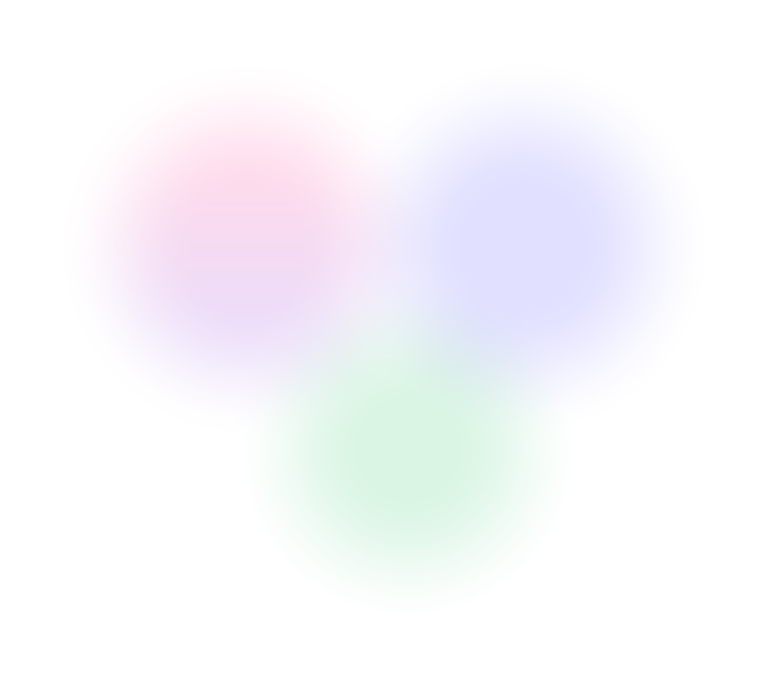
Write a Shadertoy shader that draws this background.

```glsl
#define PINK_CENTER vec2(-0.200, 0.136)
#define BLUE_CENTER vec2(0.203, 0.139)
#define GREEN_CENTER vec2(0.035, -0.157)
#define ROSE vec3(1.000, 0.855, 0.920)
#define LILAC vec3(0.920, 0.865, 0.980)
#define PERIWINKLE vec3(0.882, 0.878, 1.000)
#define MINT vec3(0.855, 0.962, 0.895)
#define LARGE_RADIUS 0.180
#define SMALL_RADIUS 0.163
#define BLUR 0.102

// Coverage of a soft disc: one inside, falling to zero across the blurred rim
float softDisc(vec2 p, vec2 center, float radius) {
    return 1.0 - smoothstep(radius - BLUR, radius + BLUR, length(p - center));
}

// Translucent tint laid over the colour below
vec3 applyTint(vec3 base, vec3 tint, float coverage) {
    return base * mix(vec3(1.0), tint, coverage);
}

void mainImage(out vec4 fragColor, in vec2 fragCoord) {
    // Centred coordinates in units of the canvas height
    vec2 p = (fragCoord - 0.5 * iResolution.xy) / iResolution.y;
    vec3 color = vec3(1.0);

    // Blue glow
    color = applyTint(color, PERIWINKLE, softDisc(p, BLUE_CENTER, LARGE_RADIUS));

    // Pink glow, shading from lilac below to rose above
    float rise = smoothstep(-LARGE_RADIUS, LARGE_RADIUS, p.y - PINK_CENTER.y);
    vec3 pink = mix(LILAC, ROSE, rise);
    color = applyTint(color, pink, softDisc(p, PINK_CENTER, LARGE_RADIUS));

    // Green glow
    color = applyTint(color, MINT, softDisc(p, GREEN_CENTER, SMALL_RADIUS));

    fragColor = vec4(color, 1.0);
}
```
